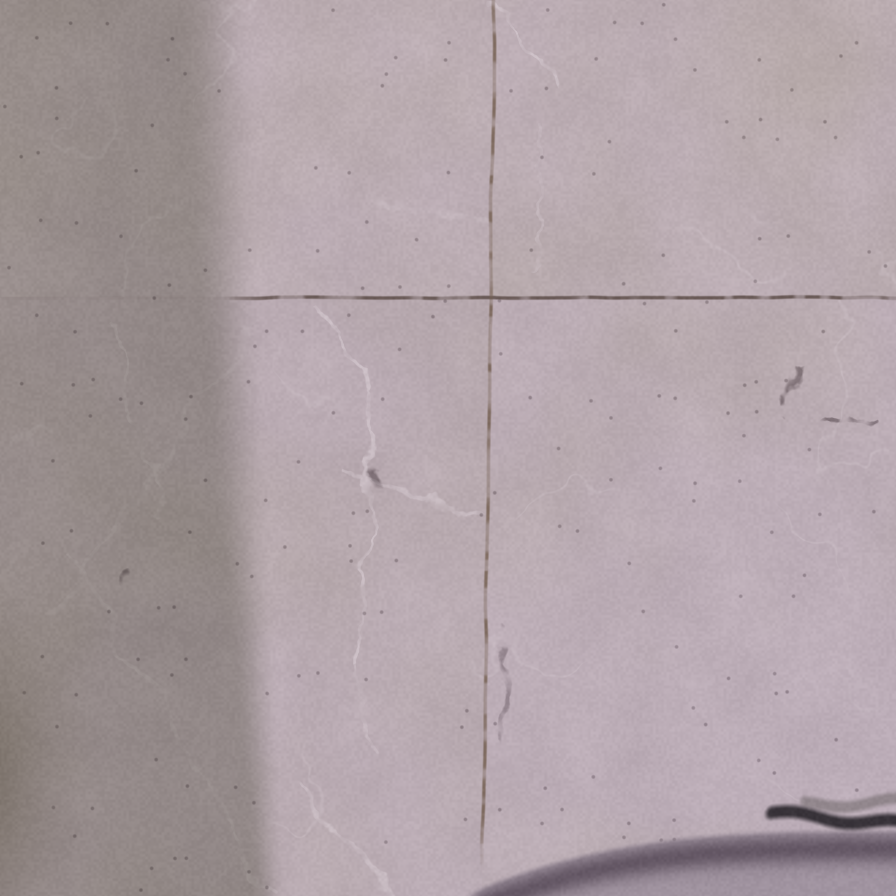
Reproduce this texture procedurally as a three.js fragment shader.

```glsl
// Four worn marble tiles meeting at a thin, broken cross joint, with pale veins,
// pits and scuffs, a soft shadow on the left and a dark draped edge at lower right.
// Built from layered value noise, warped segment distances and smooth masks.
#define STONE vec3(0.735, 0.677, 0.705)
#define WARM_STONE vec3(0.705, 0.655, 0.650)
#define SHADE vec3(0.575, 0.535, 0.530)
#define CORNER_SHADE vec3(0.450, 0.415, 0.375)
#define VEIN vec3(0.835, 0.790, 0.815)
#define GROUT vec3(0.400, 0.340, 0.325)
#define DRAPE vec3(0.365, 0.315, 0.370)
#define HANDLE vec3(0.220, 0.200, 0.225)
#define JOINT_Y 0.668
#define JOINT_WIDTH 0.0032
#define GRAIN 0.035

varying vec2 vUv;

float hash(vec2 p) {
  vec3 q = fract(vec3(p.xyx) * 0.1031);
  q += dot(q, q.yzx + 33.33);
  return fract((q.x + q.y) * q.z);
}

float noise(vec2 p) {
  vec2 i = floor(p), f = fract(p);
  f = f * f * (3.0 - 2.0 * f);
  return mix(mix(hash(i), hash(i + vec2(1, 0)), f.x),
             mix(hash(i + vec2(0, 1)), hash(i + vec2(1, 1)), f.x), f.y);
}

float fbm(vec2 p) {
  float sum = 0.0, amp = 0.5;
  for (int i = 0; i < 5; i++) {
    sum += amp * noise(p);
    p = mat2(1.6, 1.2, -1.2, 1.6) * p + 7.3;
    amp *= 0.5;
  }
  return sum;
}

float segment(vec2 p, vec2 a, vec2 b) {
  vec2 d = b - a;
  return length(p - a - d * clamp(dot(p - a, d) / dot(d, d), 0.0, 1.0));
}

float stroke(vec2 p, vec2 a, vec2 b, float w) {
  return 1.0 - smoothstep(w * 0.25, w, segment(p, a, b));
}

// Fine crack lines along the level sets of a noise field
float crackle(vec2 p) {
  float line = 1.0 - smoothstep(0.0, 0.012, abs(fbm(p) - 0.48));
  return line * smoothstep(0.48, 0.72, noise(p * 1.7 + 31.0));
}

void main() {
  vec2 uv = vUv;
  float jointX = mix(0.538, 0.552, uv.y) + 0.003 * (noise(vec2(uv.y * 18.0, 4.0)) - 0.5);
  vec2 tile = vec2(step(jointX, uv.x), step(JOINT_Y, uv.y));
  vec2 p = uv + tile * vec2(3.7, 5.3);

  // Mottled stone, warmer near the joints and cooler at lower right
  float cloud = fbm(p * 5.0);
  float warmth = 0.55 * exp(-9.0 * length(uv - vec2(0.53, 0.62))) + 0.3 * tile.y;
  vec3 color = mix(STONE, WARM_STONE, clamp(warmth + 1.6 * (cloud - 0.48), 0.0, 1.0));
  color += 0.05 * (fbm(p * 17.0) - 0.48) + 0.012 * (hash(tile + 9.0) - 0.5);
  color.b += 0.018 * uv.x * (1.0 - uv.y);

  // Long veins, bent and broken by noise
  vec2 bend = vec2(fbm(uv * 22.0), fbm(uv * 22.0 + 40.0)) - 0.48;
  vec2 v = uv + 0.045 * bend;
  float vein = stroke(v, vec2(0.35, 0.655), vec2(0.40, 0.59), 0.0035);
  vein = max(vein, stroke(v, vec2(0.40, 0.59), vec2(0.413, 0.45), 0.0035));
  vein = max(vein, stroke(v, vec2(0.413, 0.45), vec2(0.403, 0.25), 0.0035));
  vein = max(vein, stroke(v, vec2(0.403, 0.25), vec2(0.416, 0.16), 0.003) * 0.6);
  vein = max(vein, stroke(v, vec2(0.375, 0.475), vec2(0.535, 0.425), 0.004) * 0.8);
  vein = max(vein, stroke(v, vec2(0.555, 1.0), vec2(0.625, 0.91), 0.0035));
  vein = max(vein, stroke(v, vec2(0.60, 0.86), vec2(0.60, 0.70), 0.003) * 0.5);
  vein = max(vein, stroke(v, vec2(0.34, 0.12), vec2(0.44, 0.01), 0.0045) * 0.8);
  vein = max(vein, stroke(v, vec2(0.28, 0.64), vec2(0.06, 0.30), 0.004) * 0.35);
  vein = max(vein, stroke(v, vec2(0.13, 0.64), vec2(0.18, 0.42), 0.003) * 0.5);
  vein = max(vein, stroke(v, vec2(0.08, 0.38), vec2(0.31, 0.0), 0.004) * 0.45);
  vein = max(vein, stroke(v, vec2(0.42, 0.77), vec2(0.54, 0.75), 0.007) * 0.4);
  vein *= 0.35 + 0.65 * smoothstep(0.25, 0.65, noise(uv * 65.0));
  vein = max(vein, 0.38 * crackle(p * 5.5 + 11.0));
  color = mix(color, VEIN, 0.65 * vein);

  // Gray scuffs and scattered pits
  float scuff = stroke(v, vec2(0.885, 0.595), vec2(0.882, 0.535), 0.006);
  scuff = max(scuff, stroke(v, vec2(0.925, 0.53), vec2(0.975, 0.53), 0.004));
  scuff = max(scuff, stroke(v, vec2(0.41, 0.49), vec2(0.425, 0.45), 0.007));
  scuff = max(scuff, stroke(v, vec2(0.145, 0.36), vec2(0.15, 0.345), 0.007));
  scuff = max(scuff, stroke(v, vec2(0.563, 0.29), vec2(0.565, 0.165), 0.005) * 0.7);
  color -= 0.22 * scuff * smoothstep(0.35, 0.75, noise(uv * 85.0));
  vec2 cell = floor(uv * 55.0);
  vec2 spot = 0.25 + 0.5 * vec2(hash(cell), hash(cell + 71.0));
  float pit = 1.0 - smoothstep(0.04, 0.17, length(fract(uv * 55.0) - spot));
  color -= 0.16 * pit * step(0.93, hash(cell + 19.0));

  // Cast shadow with a softer upper edge and a darker lower corner
  float edge = mix(0.298, 0.238, uv.y) + 0.008 * (noise(uv * 7.0) - 0.5);
  float soft = mix(0.020, 0.048, uv.y);
  float shade = 1.0 - smoothstep(edge - soft, edge + soft, uv.x);
  shade *= mix(0.82, 1.0, smoothstep(0.0, 0.20, uv.x));
  color *= mix(vec3(1.0), SHADE / STONE, shade);
  float corner = exp(-dot((uv - vec2(-0.02, 0.13)) * vec2(14.0, 7.0), (uv - vec2(-0.02, 0.13)) * vec2(14.0, 7.0)));
  color = mix(color, CORNER_SHADE, 0.75 * corner);

  // Broken grout: strong across, fainter and browner down
  float across = abs(uv.y - JOINT_Y + 0.002 * (noise(vec2(uv.x * 35.0, 2.0)) - 0.5));
  float wearX = smoothstep(0.18, 0.55, noise(vec2(uv.x * 75.0, 8.0)));
  float lineX = (1.0 - smoothstep(0.0006, JOINT_WIDTH, across)) * mix(0.4, 0.95, wearX);
  color = mix(color, GROUT, lineX * mix(0.10, 1.0, smoothstep(0.23, 0.31, uv.x)));
  float down = abs(uv.x - jointX);
  float wearY = smoothstep(0.35, 0.75, noise(vec2(3.0, uv.y * 95.0)));
  float lineY = (1.0 - smoothstep(0.0005, JOINT_WIDTH, down)) * mix(0.38, 0.85, wearY);
  color = mix(color, GROUT + vec3(0.06, 0.04, 0.0), lineY * smoothstep(0.02, 0.10, uv.y));

  // Draped edge: dark purple fold above a paler face
  float t = clamp((uv.x - 0.515) / 0.485, 0.0, 1.0);
  float top = 0.074 * (1.0 - pow(1.0 - t, 3.0));
  float drape = (1.0 - smoothstep(top - 0.006, top + 0.003, uv.y)) * smoothstep(0.0, 0.05, t);
  float fold = exp(-pow((uv.y - top + 0.021) / 0.017, 2.0));
  color = mix(color, mix(vec3(0.62, 0.57, 0.62), DRAPE, fold), drape * 0.92);

  // Gray rim and dark handle
  float wave = 0.004 * sin(uv.x * 55.0);
  float rim = stroke(uv + vec2(0.0, wave), vec2(0.90, 0.102), vec2(1.03, 0.106), 0.010);
  color = mix(color, vec3(0.54, 0.50, 0.52), rim * 0.85);
  float handle = stroke(uv + vec2(0.0, wave), vec2(0.862, 0.092), vec2(1.03, 0.078), 0.011);
  color = mix(color, HANDLE, handle);

  // Fine grain
  color += GRAIN * (noise(uv * 330.0) - 0.5);
  gl_FragColor = vec4(color, 1.0);
}
```
